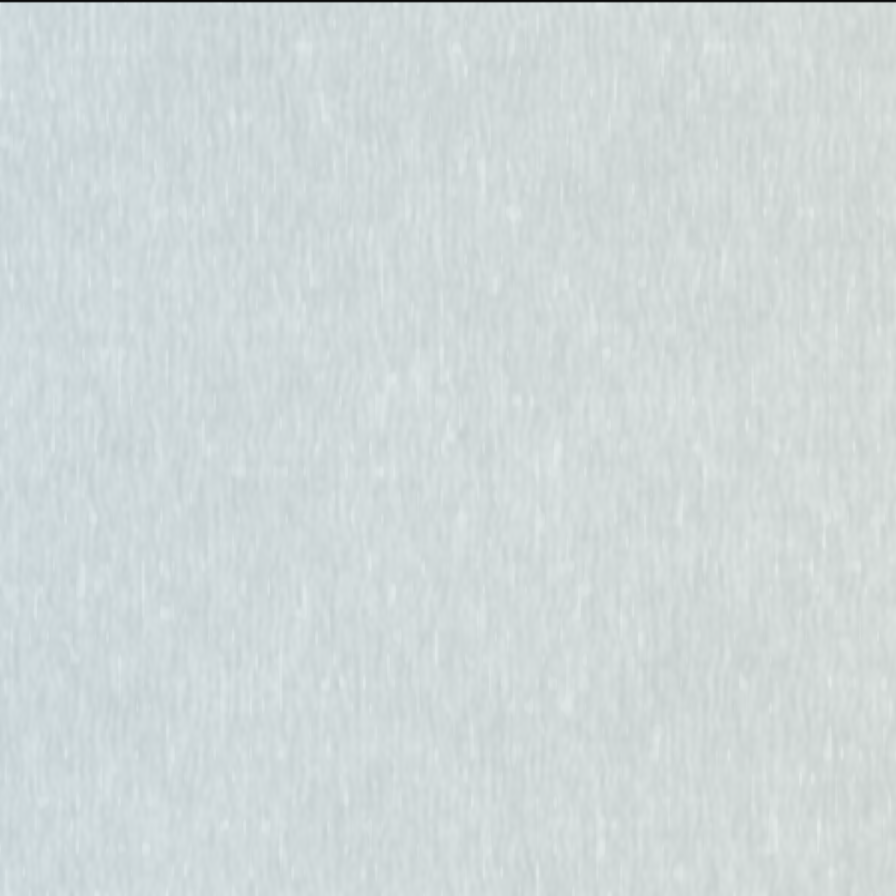
Give the GLSL for this texture, as a WebGL 2 fragment shader.

```glsl
#version 300 es
precision highp float;
// Pale blue-grey laid paper with fine, broken vertical ribs and a dark top edge.

uniform vec2 u_resolution;
out vec4 fragColor;

float hash(vec2 p) {
    return fract(sin(dot(p, vec2(127.1, 311.7))) * 43758.5453);
}

// Smooth value noise, centred on zero
float noise(vec2 p) {
    vec2 cell = floor(p);
    vec2 f = fract(p);
    f = f * f * (3.0 - 2.0 * f);
    float low = mix(hash(cell), hash(cell + vec2(1.0, 0.0)), f.x);
    float high = mix(hash(cell + vec2(0.0, 1.0)), hash(cell + vec2(1.0, 1.0)), f.x);
    return mix(low, high, f.y) - 0.5;
}

// Regular ribs that wander slightly and fade in and out along their length
float ribs(vec2 uv) {
    float wander = 0.9 * noise(uv * vec2(18.0, 22.0)) + 0.5 * noise(uv * vec2(60.0, 45.0) + 7.0);
    float strength = 0.6 + 0.9 * noise(uv * vec2(75.0, 28.0) + 31.0);
    return strength * sin(6.28318 * (uv.x * 82.0 + wander));
}

// Upright fibre streaks over finer, rounder grain
float fibres(vec2 uv) {
    float streaks = noise(uv * vec2(165.0, 42.0) + 11.0);
    streaks += 0.7 * noise(uv * vec2(210.0, 85.0) + 53.0);
    float grain = noise(uv * vec2(150.0, 120.0) + 97.0);
    return streaks + 0.6 * grain;
}

void main() {
    vec2 uv = gl_FragCoord.xy / u_resolution;

    // Relief of the paper surface
    float relief = 0.011 * ribs(uv) + 0.034 * fibres(uv);
    relief += 0.014 * noise(uv * vec2(24.0, 16.0) + 5.0);
    relief += 0.010 * noise(uv * 4.0 + 19.0);

    // Sparse bright flecks on the rib crests
    float fleck = noise(uv * vec2(150.0, 38.0) + 71.0);
    relief += 0.035 * smoothstep(0.27, 0.48, fleck);

    // Base tint, cooler on the left and warmer on the right
    vec3 color = mix(vec3(0.805, 0.848, 0.860), vec3(0.828, 0.855, 0.846), uv.x);
    color += relief * vec3(1.05, 1.0, 0.98);

    // Small raised knot near the centre
    vec2 knot = (uv - vec2(0.503, 0.513)) * vec2(1.0, 0.7);
    color += 0.05 * exp(-dot(knot, knot) * 40000.0);
    knot.x -= 0.011;
    color -= 0.04 * exp(-dot(knot, knot) * 40000.0);

    // Thin dark border along the top
    color = mix(color, vec3(0.03), smoothstep(0.996, 0.999, uv.y));

    fragColor = vec4(color, 1.0);
}
```
